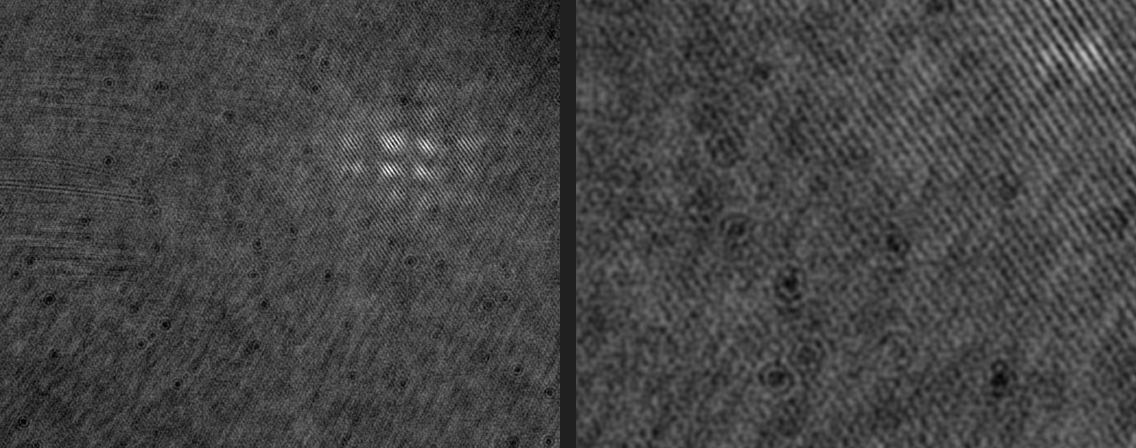
Left: the whole. Right: its middle third, enlarged.
Give the GLSL for this texture, as a Shadertoy shader.

```glsl
// Grey laser interference field: fine fringes, speckle streaks, dust rings and a bright grid of lobes.

const float TAU = 6.2831853;

vec2 hash2(vec2 p) {
    vec3 q = fract(p.xyx * vec3(0.1031, 0.1030, 0.0973));
    q += dot(q, q.yzx + 33.33);
    return fract((q.xx + q.yz) * q.zy);
}

vec2 gradientAt(vec2 cell) {
    float angle = TAU * hash2(cell + 117.0).x;
    return vec2(cos(angle), sin(angle));
}

float gradientNoise(vec2 p) {
    vec2 i = floor(p), f = p - i;
    vec2 u = f * f * f * (f * (f * 6.0 - 15.0) + 10.0);
    vec2 e = vec2(1.0, 0.0);
    float low = mix(dot(gradientAt(i), f), dot(gradientAt(i + e.xy), f - e.xy), u.x);
    float high = mix(dot(gradientAt(i + e.yx), f - e.yx), dot(gradientAt(i + e.xx), f - e.xx), u.x);
    return mix(low, high, u.y);
}

vec2 turn(vec2 p, float angle) {
    float c = cos(angle), s = sin(angle);
    return vec2(c * p.x + s * p.y, c * p.y - s * p.x);
}

// Noise drawn out along one direction; scale is (along, across).
float streaks(vec2 p, float angle, vec2 scale) {
    vec2 q = turn(p, angle) * scale;
    return gradientNoise(q) + 0.6 * gradientNoise(q * 1.9 + 31.0);
}

float fringes(vec2 p, float normalAngle, float frequency, float warp) {
    return cos(TAU * frequency * turn(p, normalAngle).x + warp);
}

float glow(vec2 p, vec2 centre, vec2 radius) {
    vec2 q = (p - centre) / radius;
    return exp(-dot(q, q));
}

// Diffraction rings round an opaque speck.
float speck(vec2 d, float size) {
    float r = length(d) / size;
    float core = -exp(-r * r * 2.2) + 0.5 * exp(-r * r * 18.0);
    float ripple = -cos(TAU * (r - 0.25) * 1.05) * exp(-r * 0.85) * smoothstep(0.5, 1.0, r);
    return (core + 0.8 * ripple) * smoothstep(3.2, 2.0, r);
}

// Specks scattered over a jittered grid, gathered into loose clusters.
float dust(vec2 p, float pitch) {
    vec2 home = floor(p / pitch);
    float sum = 0.0;
    for (int y = -1; y <= 1; y++) {
        for (int x = -1; x <= 1; x++) {
            vec2 cell = home + vec2(x, y);
            vec2 place = hash2(cell + 5.0), kind = hash2(cell + 71.0);
            float cluster = smoothstep(0.1, 0.4, gradientNoise(cell * 0.23 + 9.0));
            float present = step(kind.x, 0.14 + 0.34 * cluster);
            float strength = mix(0.3, 1.0, kind.y * kind.y);
            float size = mix(0.0125, 0.0095, kind.y);
            sum += present * strength * speck(p - (cell + place) * pitch, size);
        }
    }
    return sum;
}

// Parallel fringes beside a bent hair that stops at endX.
float hair(vec2 p, float height, float slope, float bend, float endX) {
    float d = p.y - (height - slope * p.x - bend * p.x * p.x);
    float fade = smoothstep(endX, endX - 0.04, p.x);
    return -cos(TAU * d / 0.0105) * exp(-abs(d) / 0.013) * fade;
}

void mainImage(out vec4 fragColor, in vec2 fragCoord) {
    vec2 p = fragCoord / iResolution.y;
    vec2 lobeCentre = vec2(0.914, 0.65);

    // Uneven illumination
    float light = 0.256 + 0.035 * glow(p, vec2(0.88, 0.6), vec2(0.38, 0.35));
    light -= 0.12 * glow(p, vec2(1.26, 1.02), vec2(0.27, 0.26));
    light -= 0.06 * glow(p, vec2(0.1, 0.0), vec2(0.45, 0.24));
    light += 0.045 * gradientNoise(p * 5.0) + 0.06 * gradientNoise(p * 17.0);
    light += 0.06 * gradientNoise(p * 38.0);

    // Regions of differing streak direction
    float lower = smoothstep(0.62, 0.2, p.y + 0.1 * gradientNoise(p * 4.0));
    float right = smoothstep(0.35, 0.75, p.x);
    float upperLeft = (1.0 - right) * smoothstep(0.2, 0.4, p.y);
    float patches = 0.4 + 1.2 * smoothstep(-0.1, 0.4, gradientNoise(p * vec2(4.0, 6.0) + 3.0));
    vec2 arched = p + vec2(0.0, 0.16 * p.x * p.x);
    float steep = streaks(p, 1.08, vec2(13.0, 72.0));
    float slanted = streaks(p, 0.74, vec2(8.0, 82.0));
    float level = streaks(arched, 0.0, vec2(5.0, 125.0));
    light += 0.1 * steep * mix(0.5, 1.0, max(lower * mix(0.6, 1.0, right), right * 0.6));
    light += 0.085 * slanted * lower * (1.0 - right);
    light += 0.085 * level * upperLeft * patches;

    // Fine crossed fringes and grain
    float warp = 3.0 * gradientNoise(p * 6.0);
    float main = fringes(p, 0.6, 125.0, warp);
    float crossing = fringes(p, -0.45, 138.0, warp * 1.5);
    float field = glow(p, lobeCentre, vec2(0.33, 0.3));
    light += main * (0.018 + 0.052 * field) * (1.0 + 0.9 * gradientNoise(p * 11.0 + 4.0));
    light += crossing * 0.018 * (1.0 - field);
    light += 0.09 * gradientNoise(p * 105.0) + 0.14 * gradientNoise(p * 205.0);

    // Grid of bright lobes in a blotchy halo
    vec2 q = (p - lobeCentre) / vec2(0.092, 0.063) + 0.35 * gradientNoise(p * 14.0);
    vec2 wave = pow(sin(0.5 * TAU * q), vec2(2.0));
    float blotch = 0.8 + 1.1 * gradientNoise(p * 19.0 + 2.0);
    float peaks = wave.x * wave.y * glow(p, lobeCentre, vec2(0.13, 0.06));
    float halo = (0.4 + wave.x * wave.y) * blotch * glow(p, lobeCentre, vec2(0.22, 0.17));
    light += (0.38 * peaks + 0.13 * halo) * (0.75 + 0.65 * main);

    // Hairs and dust
    light += 0.1 * hair(p, 0.588, 0.06, 0.13, 0.34);
    light += 0.055 * hair(p, 0.645, 0.0, 0.53, 0.28);
    light += 0.18 * (speck(p - vec2(0.337, 0.55), 0.013) + speck(p - vec2(0.346, 0.526), 0.011));
    light += 0.24 * dust(p, 0.04);

    fragColor = vec4(vec3(clamp(light, 0.03, 1.0)), 1.0);
}
```
